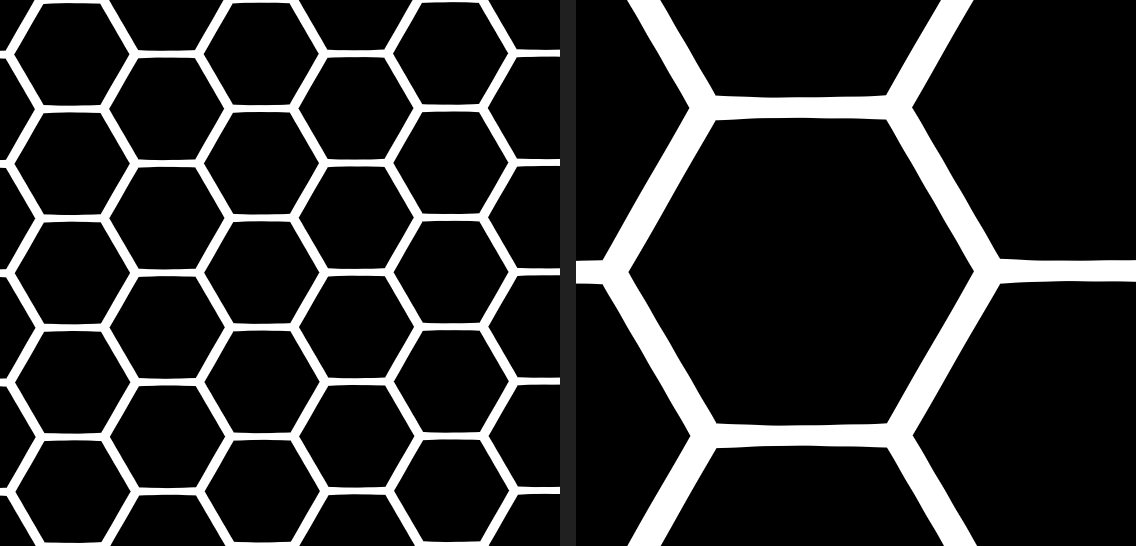
Left, the full canvas; right, a detail of the centre.
Reproduce this pattern procedurally as a WebGL 2 fragment shader.

```glsl
#version 300 es
precision highp float;
// White honeycomb lines on black, with flat edges that thin toward their middle.

#define CELL 0.1952                  // hexagon height, in canvas widths
#define CENTER vec2(0.4674, 0.4883)  // centre of one hexagon, in canvas widths
#define TILT 0.0025                  // rotation of the grid, in radians
#define SLANT_HALF 0.0437            // half widths of lines, in hexagon heights
#define FLAT_END_HALF 0.0374
#define FLAT_MID_HALF 0.0312
#define WOBBLE 0.0010                // unevenness of the line edges
#define LINE_COLOR vec3(1.0)
#define FILL_COLOR vec3(0.0)

uniform vec2 u_resolution;
out vec4 fragColor;

const vec2 GRID = vec2(1.7320508, 1.0);
const vec2 SLANT_NORMAL = vec2(0.8660254, 0.5);

// Offset from the centre of the nearest hexagon of unit height
vec2 hexLocal(vec2 p) {
    vec2 even = p - GRID * floor(p / GRID + 0.5);
    vec2 odd = p - GRID * (floor(p / GRID) + 0.5);
    return dot(even, even) < dot(odd, odd) ? even : odd;
}

// Layered sines for slightly uneven edges
float unevenness(vec2 p) {
    return 0.6 * sin(19.0 * p.x + 7.0 * p.y) + 0.4 * sin(31.0 * p.y - 43.0 * p.x);
}

// Signed distance to the lines, negative inside them
float lineDistance(vec2 local) {
    vec2 a = abs(local);
    float along = a.x / 0.26;
    float flatHalf = mix(FLAT_MID_HALF, FLAT_END_HALF, along * along);
    float flatEdge = 0.5 - a.y - flatHalf;
    float slantEdge = 0.5 - dot(a, SLANT_NORMAL) - SLANT_HALF;
    return min(flatEdge, slantEdge);
}

void main() {
    // Tilted grid space, one unit per hexagon height
    vec2 p = (gl_FragCoord.xy / u_resolution.x - CENTER) / CELL;
    float c = cos(TILT), s = sin(TILT);
    p = vec2(c * p.x + s * p.y, c * p.y - s * p.x);

    // Lines with edges one pixel soft
    float d = lineDistance(hexLocal(p)) + WOBBLE * unevenness(p);
    float pixel = 1.0 / (u_resolution.x * CELL);
    float coverage = clamp(0.5 - d / pixel, 0.0, 1.0);
    fragColor = vec4(mix(FILL_COLOR, LINE_COLOR, coverage), 1.0);
}
```
